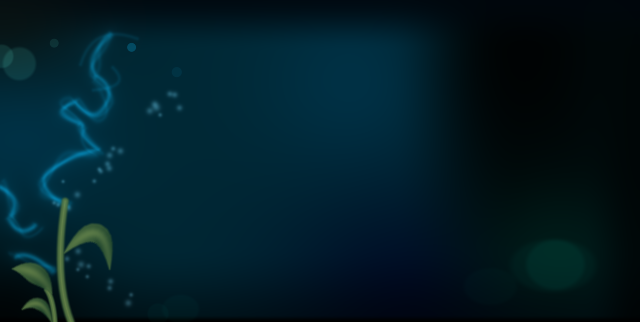
Write a Shadertoy shader that draws this background.

```glsl
// Dark teal backdrop with a sprouting plant, curling blue smoke and soft light discs.
#define ASPECT 1.984
#define BASE_TEAL vec3(0.0, 0.155, 0.205)
#define BLUE_GLOW vec3(0.0, 0.195, 0.275)
#define NAVY vec3(0.0, 0.035, 0.14)
#define NEAR_BLACK vec3(0.0, 0.012, 0.014)
#define GREEN_GLOW vec3(0.0, 0.12, 0.10)
#define SMOKE_COLOUR vec3(0.02, 0.36, 0.48)
#define LEAF_DARK vec3(0.10, 0.25, 0.16)
#define LEAF_LIGHT vec3(0.42, 0.54, 0.30)
#define STRANDS 4
#define SPARKLES 30

vec2 hash2(float n) {
    return fract(sin(vec2(n, n + 7.3) * vec2(12.99, 78.23)) * 4375.5);
}

float blob(vec2 p, vec2 centre, vec2 radius) {
    vec2 d = (p - centre) / radius;
    return exp(-dot(d, d));
}

float disc(vec2 p, vec2 centre, vec2 radius) {
    return 1.0 - smoothstep(0.86, 1.1, length((p - centre) / radius));
}

// Distance to a quadratic curve and the position along it.
vec2 curve(vec2 p, vec2 a, vec2 b, vec2 c) {
    vec2 best = vec2(9.0, 0.0);
    vec2 start = a;
    for (int i = 1; i <= 12; i++) {
        float t = float(i) / 12.0;
        vec2 end = mix(mix(a, b, t), mix(b, c, t), t);
        vec2 side = end - start;
        float h = clamp(dot(p - start, side) / dot(side, side), 0.0, 1.0);
        float d = length(p - start - h * side);
        if (d < best.x) best = vec2(d, t + (h - 1.0) / 12.0);
        start = end;
    }
    return best;
}

float smokePath(vec2 p) {
    float d = curve(p, vec2(0.21, 0.36), vec2(0.08, 0.43), vec2(0.175, 0.485)).x;
    d = min(d, curve(p, vec2(0.175, 0.485), vec2(0.22, 0.51), vec2(0.304, 0.536)).x);
    d = min(d, curve(p, vec2(0.304, 0.536), vec2(0.25, 0.57), vec2(0.255, 0.61)).x);
    d = min(d, curve(p, vec2(0.255, 0.61), vec2(0.145, 0.66), vec2(0.235, 0.68)).x);
    d = min(d, curve(p, vec2(0.235, 0.68), vec2(0.30, 0.60), vec2(0.335, 0.69)).x);
    d = min(d, curve(p, vec2(0.335, 0.69), vec2(0.345, 0.74), vec2(0.295, 0.765)).x);
    d = min(d, curve(p, vec2(0.295, 0.765), vec2(0.27, 0.82), vec2(0.34, 0.895)).x);
    d = min(d, curve(p, vec2(0.0, 0.42), vec2(0.07, 0.37), vec2(0.03, 0.32)).x);
    d = min(d, curve(p, vec2(0.03, 0.32), vec2(0.06, 0.25), vec2(0.11, 0.30)).x);
    return min(d, curve(p, vec2(0.05, 0.20), vec2(0.10, 0.22), vec2(0.165, 0.16)).x);
}

float smoke(vec2 p) {
    float amount = 0.0;
    for (int i = 0; i < STRANDS; i++) {
        float k = float(i);
        vec2 drift = 0.006 * k * vec2(sin(p.y * 38.0 + k * 2.0), cos(p.x * 32.0 + k));
        float d = smokePath(p + drift);
        amount += 0.26 * exp(-d * d / 0.00006) / (1.0 + 0.3 * k) + 0.045 * exp(-d / 0.02);
    }
    // Faint outer loops
    float wisp = min(curve(p, vec2(0.25, 0.80), vec2(0.29, 0.93), vec2(0.425, 0.88)).x,
                     curve(p, vec2(0.29, 0.72), vec2(0.41, 0.73), vec2(0.35, 0.79)).x);
    return amount + 0.16 * exp(-wisp * wisp / 0.00004);
}

void paintLeaf(inout vec3 col, vec2 p, vec2 a, vec2 b, vec2 c, float width) {
    vec2 k = curve(p, a, b, c);
    float halfWidth = width * sin(3.1416 * clamp(k.y, 0.0, 1.0)) + 0.002;
    float vein = 1.0 - smoothstep(0.0, 0.8 * width, k.x);
    float light = 0.25 + 0.45 * vein + 0.2 * sin(k.y * 5.0);
    float cover = 1.0 - smoothstep(-0.005, 0.005, k.x - halfWidth);
    col = mix(col, mix(LEAF_DARK, LEAF_LIGHT, light), 0.9 * cover);
}

void paintStem(inout vec3 col, vec2 p, vec2 a, vec2 b, vec2 c, float width) {
    vec2 k = curve(p, a, b, c);
    float cover = 1.0 - smoothstep(0.5, 1.4, k.x / width);
    col = mix(col, mix(LEAF_LIGHT, LEAF_DARK, 0.6 * k.x / width), 0.9 * cover);
}

vec3 background(vec2 uv) {
    vec3 col = mix(BASE_TEAL, BLUE_GLOW, blob(uv, vec2(0.57, 0.73), vec2(0.16, 0.28)));
    col = mix(col, BLUE_GLOW, blob(uv, vec2(0.03, 0.56), vec2(0.13, 0.20)));
    col = mix(col, NAVY, 0.95 * blob(uv, vec2(0.64, 0.04), vec2(0.21, 0.36)));
    col = mix(col, vec3(0.0, 0.045, 0.05), smoothstep(0.61, 0.82, uv.x) * smoothstep(-0.3, 0.5, uv.y));
    col = mix(col, NEAR_BLACK, blob(uv, vec2(0.82, 0.84), vec2(0.13, 0.42)));
    col = mix(col, GREEN_GLOW, 0.75 * blob(uv, vec2(0.87, 0.20), vec2(0.11, 0.22)));
    col = mix(col, NEAR_BLACK, 0.8 * smoothstep(0.91, 1.0, uv.x) * (1.0 - 0.4 * uv.y));
    // Darker borders and corners
    col = mix(col, vec3(0.0, 0.025, 0.05), 0.9 * smoothstep(0.84, 1.01, uv.y));
    col = mix(col, vec3(0.035, 0.07, 0.065), 0.8 * blob(uv, vec2(0.0, 0.93), vec2(0.14, 0.17)));
    col = mix(col, NEAR_BLACK, 0.85 * blob(uv, vec2(0.0), vec2(0.14, 0.28)));
    col *= 0.45 + 0.55 * smoothstep(-0.05, 0.24, uv.y);
    return col * smoothstep(0.0, 0.022, uv.y);
}

void mainImage(out vec4 fragColor, in vec2 fragCoord) {
    vec2 uv = fragCoord / iResolution.xy;
    vec2 p = uv * vec2(ASPECT, 1.0);
    vec3 col = background(uv);

    // Light discs
    vec3 haze = vec3(0.06, 0.14, 0.12);
    col += haze * 0.7 * disc(p, vec2(0.06, 0.802), vec2(0.052));
    col += haze * 0.7 * disc(p, vec2(0.005, 0.825), vec2(0.037));
    col += haze * 0.6 * disc(p, vec2(0.168, 0.866), vec2(0.014));
    col += SMOKE_COLOUR * 0.4 * disc(p, vec2(0.408, 0.853), vec2(0.014));
    col += SMOKE_COLOUR * 0.12 * disc(p, vec2(0.548, 0.776), vec2(0.016));
    col += GREEN_GLOW * 0.35 * disc(p, vec2(1.722, 0.178), vec2(0.092, 0.078));
    col += GREEN_GLOW * 0.25 * disc(p, vec2(1.715, 0.175), vec2(0.135, 0.084));
    col += GREEN_GLOW * 0.14 * disc(p, vec2(1.52, 0.11), vec2(0.083, 0.058));
    col += GREEN_GLOW * 0.2 * disc(p, vec2(0.56, 0.04), vec2(0.058, 0.045));
    col += GREEN_GLOW * 0.2 * disc(p, vec2(0.49, 0.025), vec2(0.033));

    if (p.x < 0.6) {
        col += SMOKE_COLOUR * smoke(p) * smoothstep(0.6, 0.45, p.x);
        // Sparkles along a rising and a falling trail
        for (int i = 0; i < SPARKLES; i++) {
            vec2 h = hash2(float(i) + 1.0);
            vec2 rising = mix(vec2(0.15, 0.34), vec2(0.54, 0.70), h.x);
            vec2 falling = mix(vec2(0.22, 0.20), vec2(0.43, 0.02), h.x);
            vec2 centre = (i % 3 == 0 ? falling : rising) + 0.06 * (hash2(h.y * 91.0) - 0.5);
            float size = mix(0.005, 0.012, h.y);
            col += vec3(0.16, 0.24, 0.27) * 0.8 * blob(p, centre, vec2(size));
        }
        // Plant
        paintStem(col, p, vec2(0.17, 0.0), vec2(0.165, 0.07), vec2(0.145, 0.10), 0.009);
        paintLeaf(col, p, vec2(0.20, 0.215), vec2(0.33, 0.36), vec2(0.34, 0.165), 0.028);
        paintLeaf(col, p, vec2(0.04, 0.165), vec2(0.12, 0.17), vec2(0.16, 0.09), 0.028);
        paintLeaf(col, p, vec2(0.07, 0.04), vec2(0.13, 0.09), vec2(0.16, 0.0), 0.016);
        paintStem(col, p, vec2(0.22, 0.0), vec2(0.165, 0.14), vec2(0.202, 0.375), 0.012);
    }
    fragColor = vec4(clamp(col, 0.0, 1.0), 1.0);
}
```
